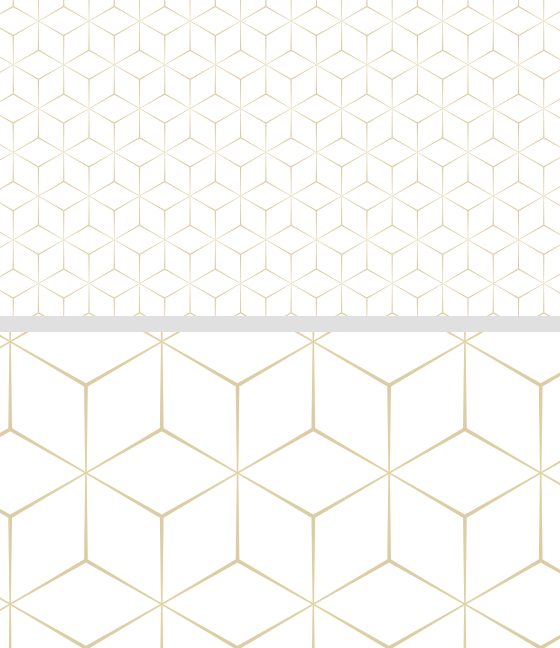
Top: the whole. Bottom: its middle third, enlarged.
This pattern is drawn by a Shadertoy shader. Its source:

```glsl
// Tumbling-block lattice of thin gold lines that taper toward the six-way stars, on white.

#define SPACING    0.1599                    // star to star, in canvas heights
#define OFFSET     vec2(-0.0448, 0.0180)     // one star, from the canvas centre
#define STAR_WIDTH 0.0016                    // line width at the six-way stars
#define FORK_WIDTH 0.0040                    // line width at the three-way forks
#define PAPER      vec3(1.0)
#define STAR_GOLD  vec3(0.88, 0.82, 0.64)
#define FORK_GOLD  vec3(0.86, 0.80, 0.65)

const float SIXTH_TURN = 1.04719755;

// Offset from the nearest point of a triangular lattice with unit spacing.
vec2 nearestStar(vec2 p) {
    vec2 cell = vec2(1.0, sqrt(3.0));
    vec2 a = mod(p + 0.5 * cell, cell) - 0.5 * cell;
    vec2 b = mod(p, cell) - 0.5 * cell;
    return dot(a, a) < dot(b, b) ? a : b;
}

// Fold the six spokes onto one: x runs along the spoke, y is the distance from it.
vec2 foldSpokes(vec2 p) {
    float angle = mod(atan(p.y, p.x), SIXTH_TURN) - 0.5 * SIXTH_TURN;
    return length(p) * vec2(cos(angle), abs(sin(angle)));
}

// Share of a pixel-wide window covered by a line; stays exact for hairlines.
float lineCoverage(float dist, float halfWidth, float pixel) {
    float upper = min(dist + 0.5 * pixel, halfWidth);
    float lower = max(dist - 0.5 * pixel, -halfWidth);
    return clamp((upper - lower) / pixel, 0.0, 1.0);
}

void mainImage(out vec4 fragColor, in vec2 fragCoord) {
    float pixel = 1.0 / iResolution.y;
    vec2 p = (fragCoord - 0.5 * iResolution.xy) * pixel - OFFSET;

    // Spokes end at the corners of the hexagon around each star.
    vec2 spoke = SPACING * foldSpokes(nearestStar(p / SPACING));
    float along = clamp(spoke.x * sqrt(3.0) / SPACING, 0.0, 1.0);

    // Tapered gold line over the paper.
    float halfWidth = 0.5 * mix(STAR_WIDTH, FORK_WIDTH, along);
    vec3 gold = mix(STAR_GOLD, FORK_GOLD, along);
    vec3 color = mix(PAPER, gold, lineCoverage(spoke.y, halfWidth, pixel));
    fragColor = vec4(color, 1.0);
}
```
